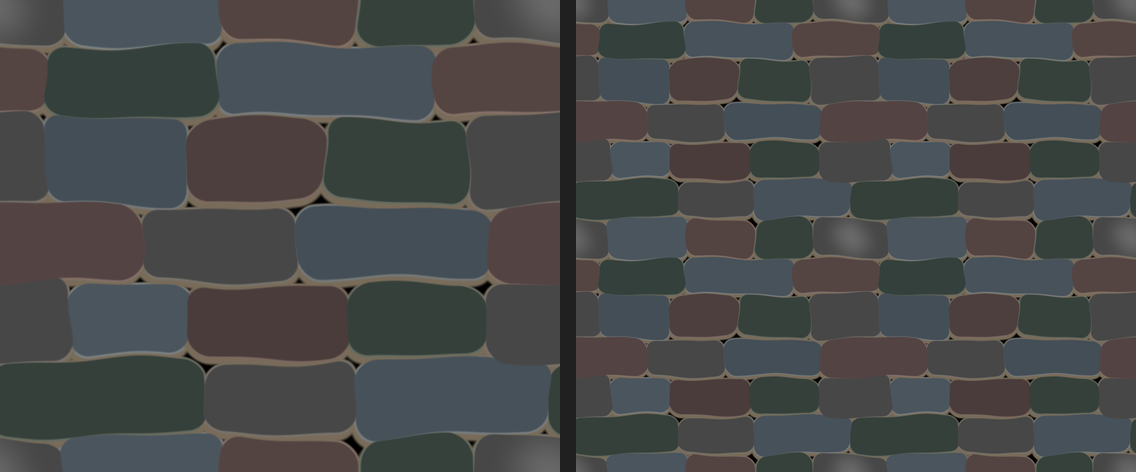
Left: one tile. Right: repeated 2 by 2.
Give the GLSL for this texture, as a Shadertoy shader.

```glsl
const float TAU = 6.2831853;
const float ROWS = 6.0;

float hash(vec2 p) {
    return fract(sin(dot(p, vec2(127.1, 311.7))) * 43758.5453);
}

float roundedBox(vec2 p, vec2 halfSize, float radius) {
    vec2 q = abs(p) - halfSize + radius;
    return length(max(q, 0.0)) + min(max(q.x, q.y), 0.0) - radius;
}

// Jittered joint below a row, in row units
float rowJoint(float row) {
    return row + 0.34 * (hash(vec2(mod(row, ROWS), 7.0)) - 0.5);
}

// Jittered joint left of a stone, as a fraction of the tile width
float stoneJoint(float i, float row, float count) {
    float jitter = 0.32 * (hash(vec2(mod(i, count) + 3.0, row + 11.0)) - 0.5);
    return (i + jitter) / count + 0.11 * row;
}

vec3 stoneTone(float kind, float shade) {
    vec3 tone = vec3(0.280, 0.280, 0.279);
    if (kind < 0.5) tone = vec3(0.275, 0.315, 0.348);
    else if (kind < 1.5) tone = vec3(0.310, 0.255, 0.248);
    else if (kind < 2.5) tone = vec3(0.214, 0.259, 0.240);
    else shade = 0.5;
    return tone * mix(0.93, 1.07, shade);
}

void mainImage(out vec4 fragColor, in vec2 fragCoord) {
    vec2 uv = fragCoord / iResolution.xy;
    float width = iResolution.x / iResolution.y;

    // Gentle periodic bending of the courses
    vec2 bend = vec2(0.005 * sin(TAU * (3.0 * uv.y + uv.x)) + 0.002 * sin(TAU * (7.0 * uv.y - 2.0 * uv.x)),
                     0.007 * sin(TAU * (2.0 * uv.x + uv.y)) + 0.003 * sin(TAU * (5.0 * uv.x - 2.0 * uv.y)));
    vec2 p = uv * vec2(width, 1.0) + bend + vec2(0.125 * width, 0.5 / ROWS);

    vec3 ground = vec3(0.0);
    vec4 paint = vec4(0.0);
    float home = floor(p.y * ROWS);

    for (int j = -1; j <= 1; j++) {
        float course = home + float(j);
        float row = mod(course, ROWS);
        float bottom = rowJoint(course) / ROWS;
        float top = rowJoint(course + 1.0) / ROWS;
        float count = 4.0 - mod(row, 2.0);
        float firstKind = floor(row * 0.5 + 1.5) + 2.0 * mod(row + 1.0, 2.0);

        for (int k = 0; k < 4; k++) {
            float i = float(k);
            if (i >= count) break;
            vec2 id = vec2(i, row);
            float left = stoneJoint(i, row, count) * width;
            float right = stoneJoint(i + 1.0, row, count) * width;

            // Stone frame: wrapped, slightly tilted and skewed
            vec2 d = p - 0.5 * vec2(left + right, bottom + top);
            d.x -= width * round(d.x / width);
            float tilt = 0.07 * (hash(id + 21.0) - 0.5);
            float skew = 0.16 * (hash(id + 31.0) - 0.5);
            d += vec2(skew * d.y, tilt * d.x);

            vec2 slack = vec2(hash(id + 41.0), hash(id + 51.0));
            vec2 halfSize = 0.5 * vec2(right - left, top - bottom)
                          + vec2(0.006, 0.004) - vec2(0.010, 0.013) * slack;
            float radius = mix(0.034, 0.052, hash(id + 61.0));
            float dist = roundedBox(d, halfSize, radius);

            vec3 tone = stoneTone(mod(firstKind + i, 4.0), hash(id + 71.0));

            // Sand bed sagging below the stone, with a pale rim
            float bed = roundedBox(d + vec2(0.003, 0.010), halfSize, radius);
            vec3 sand = mix(vec3(0.47, 0.42, 0.35), tone * 1.7, 0.6 * smoothstep(0.008, 0.001, dist));
            float cover = max(smoothstep(0.013, 0.004, bed), smoothstep(0.008, 0.002, dist));
            ground = mix(ground, sand, cover);

            // One stone carries a soft highlight
            if (row + i < 0.5) tone += 0.13 * smoothstep(0.13, 0.0, length(d));
            paint = mix(paint, vec4(tone, 1.0), smoothstep(0.0025, -0.0025, dist));
        }
    }

    fragColor = vec4(ground * (1.0 - paint.a) + paint.rgb, 1.0);
}
```
